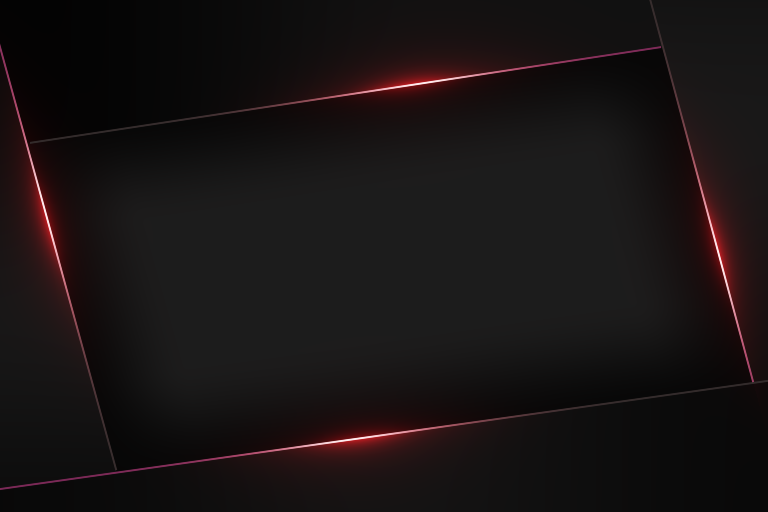
Reproduce this background procedurally as a Shadertoy shader.

```glsl
const int SEAMS = 4;
const float SEAM_HALF_WIDTH = 0.0017;
const float CORE_LENGTH = 0.11;
const float PINK_LENGTH = 0.25;
const vec2 TIGHT_GLOW = vec2(0.013, 0.085);  // across, along
const vec2 WIDE_GLOW = vec2(0.045, 0.22);
const float INNER_GLOW = 0.65;

const vec3 PANEL_TINT = vec3(1.0, 0.985, 0.985);
const vec3 GLOW_RED = vec3(0.90, 0.045, 0.07);
const vec3 SEAM_GREY = vec3(0.20, 0.17, 0.17);
const vec3 SEAM_PURPLE = vec3(0.48, 0.16, 0.34);
const vec3 SEAM_PINK = vec3(0.92, 0.42, 0.50);
const vec3 SEAM_WHITE = vec3(1.0, 0.93, 0.94);

// Order: top, bottom, left, right; each runs from grey end to purple end
const vec2 GREY_END[SEAMS] = vec2[](
    vec2(0.059, 0.721), vec2(1.520, 0.259), vec2(0.227, 0.082), vec2(1.265, 1.019));
const vec2 PURPLE_END[SEAMS] = vec2[](
    vec2(1.291, 0.908), vec2(-0.02, 0.042), vec2(-0.02, 0.981), vec2(1.471, 0.254));
const float HOT_SPOT[SEAMS] = float[](0.605, 0.530, 0.542, 0.660);

float bell(float x) {
    return exp(-x * x);
}

// x: distance along from the hot spot, y: signed distance outward
vec2 seamSpace(vec2 p, int i) {
    vec2 span = PURPLE_END[i] - GREY_END[i];
    vec2 dir = normalize(span);
    vec2 q = p - GREY_END[i];
    return vec2(dot(q, dir) - HOT_SPOT[i] * length(span),
                dot(q, vec2(-dir.y, dir.x)));
}

float glowAmount(vec2 s) {
    float across = abs(s.y);
    float tight = exp(-across / TIGHT_GLOW.x) * bell(s.x / TIGHT_GLOW.y);
    float wide = exp(-across / WIDE_GLOW.x) * bell(s.x / WIDE_GLOW.y);
    float side = s.y > 0.0 ? 1.0 : INNER_GLOW;
    return (0.60 * tight + 0.24 * wide) * side;
}

vec3 seamColor(float along) {
    vec3 color = mix(SEAM_GREY, SEAM_PURPLE, smoothstep(-0.2, 0.2, along));
    color = mix(color, SEAM_PINK, bell(along / PINK_LENGTH));
    return mix(color, SEAM_WHITE, bell((along - 0.02) / CORE_LENGTH));
}

float seamMask(vec2 s, int i, float pixel) {
    float len = distance(GREY_END[i], PURPLE_END[i]);
    float beyond = abs(s.x + (HOT_SPOT[i] - 0.5) * len) - 0.5 * len;
    float edge = max(abs(s.y) - SEAM_HALF_WIDTH, beyond);
    return 1.0 - smoothstep(-0.5 * pixel, 0.7 * pixel, edge);
}

// Soft grey light of the centre panel and the four panels around it
float panelLight(vec2 p, vec4 outward, float pixel) {
    vec4 inward = smoothstep(vec4(-0.03), vec4(0.19), -outward);
    float light = 0.025 + 0.085 * inward.x * inward.y * inward.z * inward.w;

    float top = 0.012 + 0.055 * smoothstep(0.05, 0.85, p.x);
    float left = 0.035 + 0.055 * bell((p.y - 0.38) / 0.30);
    float right = 0.045 + 0.050 * bell((p.y - 0.75) / 0.36);
    float bottom = 0.030 + 0.045 * bell((p.x - 0.78) / 0.48);

    vec4 cover = smoothstep(vec4(-pixel), vec4(pixel), outward);
    light = mix(light, top, cover.x);
    light = mix(light, left, cover.z);
    light = mix(light, right, cover.w);
    return mix(light, bottom, cover.y);
}

void mainImage(out vec4 fragColor, in vec2 fragCoord) {
    vec2 p = fragCoord / iResolution.xy * vec2(1.5, 1.0);
    float pixel = 1.0 / iResolution.y;

    vec4 outward;
    float glow = 0.0;
    for (int i = 0; i < SEAMS; i++) {
        vec2 s = seamSpace(p, i);
        outward[i] = s.y;
        glow += glowAmount(s);
    }

    vec3 color = PANEL_TINT * panelLight(p, outward, pixel) + GLOW_RED * glow;

    // Bright seams over the panels
    for (int i = 0; i < SEAMS; i++) {
        vec2 s = seamSpace(p, i);
        color = mix(color, seamColor(s.x), seamMask(s, i, pixel));
    }
    fragColor = vec4(clamp(color, 0.0, 1.0), 1.0);
}
```
